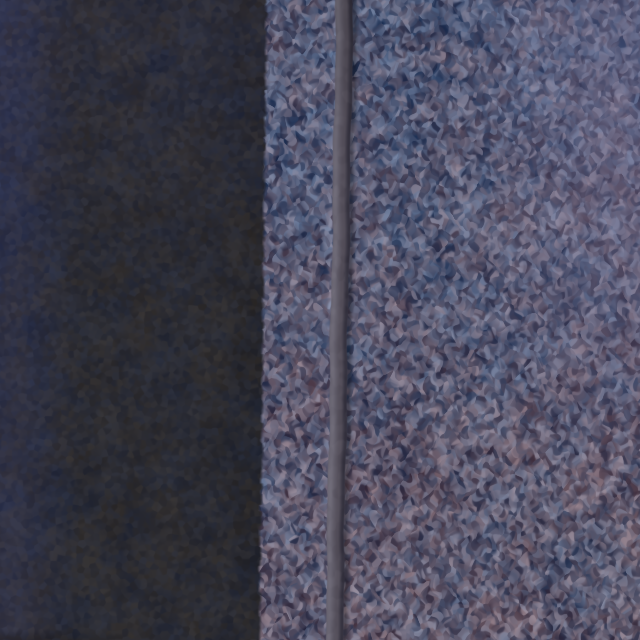
A Shadertoy shader for this texture:

```glsl
// Speckled blue-grey fabric with a dark band on the left and a thin raised vertical cord.

vec4 hash4(vec2 p) {
    vec4 q = fract(p.xyxy * vec4(0.1031, 0.1030, 0.0973, 0.1099));
    q += dot(q, q.wzxy + 33.33);
    return fract((q.xxyz + q.yzzw) * q.zywx);
}

// Soft cellular noise: x is brightness, y is tint, both centred on zero
vec2 grain(vec2 p) {
    vec2 cell = floor(p), local = fract(p), sum = vec2(0.0);
    float total = 0.0;
    for (int j = -1; j <= 1; j++) {
        for (int i = -1; i <= 1; i++) {
            vec2 offset = vec2(i, j);
            vec4 h = hash4(cell + offset + 17.0);
            vec2 d = offset + h.xy - local;
            float weight = exp(-7.0 * dot(d, d));
            sum += weight * (h.zw - 0.5);
            total += weight;
        }
    }
    return sum / total;
}

// Slow drift of light across the cloth
float drift(vec2 p) {
    return sin(p.x * 7.0 + 2.0 * sin(p.y * 5.0)) * sin(p.y * 9.0 + 1.7 * sin(p.x * 6.0 + 1.0));
}

vec3 speckledCloth(vec2 uv) {
    // Warp bends the cells into short irregular strands
    vec2 warped = uv + 0.0025 * sin(uv.yx * vec2(173.0, 211.0) + 2.0 * sin(uv * 97.0));
    vec2 fine = grain(warped * vec2(145.0, 120.0));
    vec2 medium = grain(warped.yx * vec2(70.0, 82.0) + 31.0);
    vec2 broad = grain(uv * 19.0 + 73.0);

    vec3 base = mix(vec3(0.362, 0.345, 0.425), vec3(0.325, 0.345, 0.450), smoothstep(0.1, 0.9, uv.y));
    float haze = smoothstep(0.62, 1.05, uv.x) * smoothstep(0.1, 0.8, uv.y);
    base += vec3(0.065, 0.045, 0.055) * haze;
    base += vec3(0.012, 0.008, 0.004) * drift(uv);

    float contrast = mix(1.0, 0.65, haze);
    float light = 0.27 * fine.x + 0.13 * medium.x + 0.05 * broad.x;
    float tint = 0.06 * fine.y + 0.06 * medium.y + 0.05 * broad.y;
    return base + contrast * (light * vec3(1.0, 0.98, 0.94) + tint * vec3(1.0, 0.1, -0.4));
}

vec3 darkBand(vec2 uv) {
    vec2 fine = grain(uv * 115.0 + 140.0);
    vec2 broad = grain(uv * 26.0 + 210.0);
    vec3 base = mix(vec3(0.185, 0.195, 0.275), vec3(0.168, 0.170, 0.198), smoothstep(0.0, 0.14, uv.x));
    base += vec3(0.005, 0.006, 0.024) * smoothstep(0.45, 1.0, uv.y);
    base *= 1.0 - 0.09 * smoothstep(0.3, 0.41, uv.x);
    base *= 1.0 - 0.25 * smoothstep(0.02, 0.0, uv.y) * smoothstep(0.25, 0.0, uv.x);
    float light = 0.045 * fine.x + 0.025 * broad.x;
    return base + light + vec3(0.025, 0.008, -0.025) * (fine.y + broad.y);
}

void mainImage(out vec4 fragColor, in vec2 fragCoord) {
    vec2 uv = fragCoord / iResolution.xy;
    vec3 color = speckledCloth(uv);

    // Dark band with a slightly fuzzy, leaning edge
    float edge = 0.405 + 0.012 * uv.y + 0.005 * grain(uv * vec2(60.0, 105.0)).x;
    color = mix(color, darkBand(uv), smoothstep(0.0035, -0.0035, uv.x - edge));

    // Cord: leaning and gently wavering
    float cordCenter = 0.522 + 0.0165 * uv.y
        + 0.0010 * sin(uv.y * 23.0) + 0.0006 * sin(uv.y * 61.0 + 1.0);
    float across = (uv.x - cordCenter) / 0.0135;

    // Shadow to the right, pale rim of cloth to the left
    color *= 1.0 - 0.30 * exp(-pow((across - 1.15) / 0.4, 2.0));
    color += 0.035 * exp(-pow((across + 1.15) / 0.3, 2.0));

    // Rounded shading from the lit left side to the dark right side
    vec3 cordColor = mix(vec3(0.390, 0.375, 0.425), vec3(0.325, 0.305, 0.350), smoothstep(-0.6, 0.3, across));
    cordColor = mix(cordColor, vec3(0.205, 0.195, 0.245), smoothstep(0.25, 0.85, across));
    cordColor += 0.035 * exp(-pow((across + 0.7) / 0.3, 2.0));
    cordColor *= 1.0 - 0.10 * smoothstep(0.7, 1.0, uv.y);
    cordColor += 0.035 * grain(uv * vec2(110.0, 75.0) + 55.0).x;
    color = mix(color, cordColor, smoothstep(1.12, 0.88, abs(across)));

    fragColor = vec4(clamp(color, 0.0, 1.0), 1.0);
}
```
